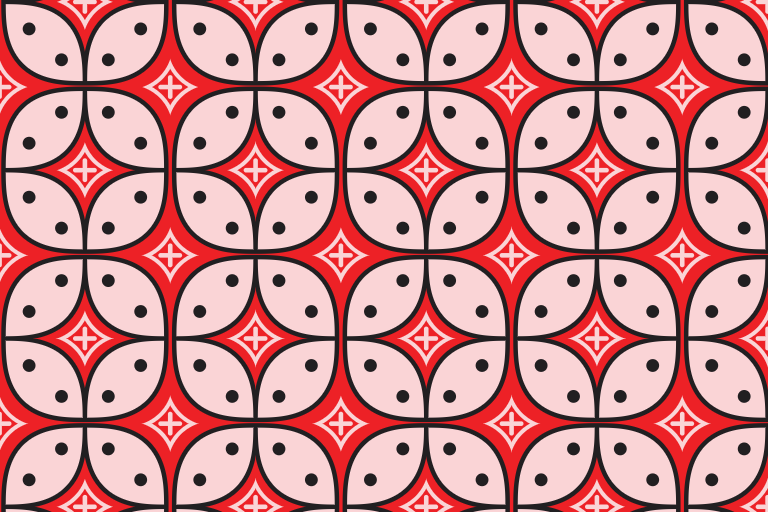
Give the GLSL for this pattern, as a Shadertoy shader.

```glsl
// Geometric tiling of pink leaves in groups of four, with concave stars between.
// One quadrant of the repeat is built by mirror folding; leaves are intersections
// of two superellipses, and stars are the space left between four circles.

// Layout, in design units: the canvas is WIDTH units wide, y runs down
const float WIDTH = 768.0;
const vec2 PERIOD = vec2(170.67, 168.3);
const vec2 CENTER = vec2(84.9, 170.2);
const float OUTER_STAR_DROP = 1.0;

// Leaves
const float LEAF_SIZE = 81.4;
const float LEAF_POWER = 2.75;
const float STROKE_HALF = 2.25;
const vec2 DOT_HIGH = vec2(23.4, 57.9);
const vec2 DOT_SIDE = vec2(55.8, 27.0);
const float DOT_RADIUS = 6.4;

// Stars
const float STAR_ARC_CENTER = 42.0;
const float STAR_ARC_RADIUS = 44.3;
const float STAR_BAND = 4.0;
const float CROSS_REACH = 9.6;
const float CROSS_HALF = 2.3;

const vec3 RED = vec3(0.93, 0.13, 0.15);
const vec3 PINK = vec3(0.98, 0.83, 0.84);
const vec3 INK = vec3(0.13, 0.12, 0.13);

// Approximate signed distance to a superellipse of radius LEAF_SIZE
float superellipse(vec2 p) {
    p = abs(p);
    vec2 powers = pow(p, vec2(LEAF_POWER));
    float norm = max(pow(powers.x + powers.y, 1.0 / LEAF_POWER), 0.001);
    vec2 gradient = pow(p / norm, vec2(LEAF_POWER - 1.0));
    return (norm - LEAF_SIZE) / max(length(gradient), 0.3);
}

// Leaf with its two tips on the axes
float leaf(vec2 q) {
    return max(superellipse(q), superellipse(LEAF_SIZE - q));
}

// Outlined concave star holding a round-ended cross
float starAndCross(vec2 p) {
    p = abs(p);
    float arc = length(p - STAR_ARC_CENTER) - STAR_ARC_RADIUS;
    float band = max(abs(arc - 0.5 * STAR_BAND) - 0.5 * STAR_BAND,
                     p.x + p.y - STAR_ARC_CENTER);
    vec2 arm = p.x > p.y ? p : p.yx;
    arm.x = max(arm.x - CROSS_REACH, 0.0);
    return min(band, length(arm) - CROSS_HALF);
}

// Coverage of a shape, softened over one output sample
float cover(float dist, float softness) {
    return clamp(0.5 - dist / softness, 0.0, 1.0);
}

void mainImage(out vec4 fragColor, in vec2 fragCoord) {
    float unit = WIDTH / iResolution.x;
    vec2 p = vec2(fragCoord.x, iResolution.y - fragCoord.y) * unit - CENTER;

    // Repeat around the leaf group, then fold to one quadrant
    vec2 cell = p - PERIOD * floor(p / PERIOD + 0.5);
    vec2 q = abs(cell);

    // Same lattice shifted by half a repeat, for the outer stars
    vec2 shifted = p - vec2(0.0, OUTER_STAR_DROP);
    vec2 corner = shifted - PERIOD * (floor(shifted / PERIOD) + 0.5);

    float leafDist = leaf(q);
    float stars = min(starAndCross(cell), starAndCross(corner));
    float dots = min(length(q - DOT_HIGH), length(q - DOT_SIDE)) - DOT_RADIUS;
    float ink = min(abs(leafDist) - STROKE_HALF, dots);

    // Paint from back to front
    vec3 color = mix(RED, PINK, cover(stars, unit));
    color = mix(color, PINK, cover(leafDist, unit));
    color = mix(color, INK, cover(ink, unit));
    fragColor = vec4(color, 1.0);
}
```
